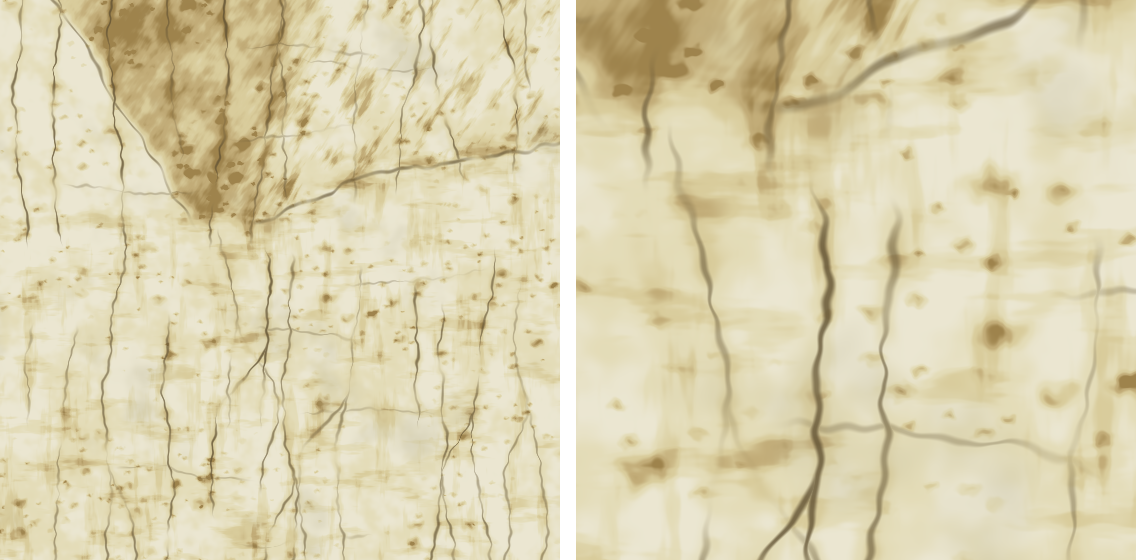
Left: the whole. Right: its middle third, enlarged.
A Shadertoy shader for this texture:

```glsl
// Weathered cream stone: a streaked ochre wedge above a sloping fault, woven stains
// below it, rust flecks and thin forking cracks. Stains add up to one tone value
// that drives a colour ramp; the cracks are drawn over it as soft lines.
const vec3 PALE  = vec3(0.920, 0.902, 0.820);
const vec3 CREAM = vec3(0.892, 0.862, 0.720);
const vec3 STRAW = vec3(0.850, 0.800, 0.610);
const vec3 TAN   = vec3(0.760, 0.675, 0.470);
const vec3 OCHRE = vec3(0.620, 0.515, 0.300);
const vec3 GREY  = vec3(0.770, 0.745, 0.620);
const vec3 CRACK = vec3(0.380, 0.320, 0.200);
const int COLUMNS = 12;
const int ROWS = 9;
const float CRACK_WIDTH = 0.0017;
const float BASE_TONE = 0.08;
const vec2 STREAK_DIR = vec2(0.55, 0.835);

float hash(vec2 p) {
    vec3 q = fract(p.xyx * 0.1031);
    q += dot(q, q.yzx + 33.33);
    return fract((q.x + q.y) * q.z);
}

float corner(vec2 cell, vec2 offset) {
    float a = 6.2832 * hash(cell + 17.0);
    return dot(vec2(cos(a), sin(a)), offset);
}

float noise(vec2 p) {
    vec2 i = floor(p), f = p - i, e = vec2(1, 0);
    vec2 u = f * f * f * (f * (f * 6.0 - 15.0) + 10.0);
    return mix(mix(corner(i, f), corner(i + e, f - e), u.x),
               mix(corner(i + e.yx, f - e.yx), corner(i + 1.0, f - 1.0), u.x), u.y);
}

float fbm(vec2 p) {
    float sum = 0.0, amp = 1.0;
    for (int i = 0; i < 4; i++) {
        sum += amp * noise(p);
        p = p * 2.03 + 9.7;
        amp *= 0.55;
    }
    return sum;
}

float softLine(float d, float width) {
    return 1.0 - smoothstep(width * 0.2, width * 1.8, abs(d));
}

float between(float a, float b, float x) {
    return smoothstep(a - 0.02, a + 0.02, x) * (1.0 - smoothstep(b - 0.02, b + 0.02, x));
}

// Height of the fault that parts streaked and woven stone
float faultHeight(float x) {
    return 0.605 + 0.09 * smoothstep(0.42, 0.7, x) + 0.05 * smoothstep(0.75, 1.0, x)
         + 0.025 * noise(vec2(x * 9.0, 3.5)) + 0.012 * noise(vec2(x * 34.0, 8.5));
}

// Sideways path of a crack, bent by reach below its fork
float path(float id, float y, float fork, float reach) {
    return reach * (1.0 - smoothstep(fork - 0.14, fork, y))
         + 0.065 * noise(vec2(y * 2.6, id * 7.3 + 0.5))
         + 0.014 * noise(vec2(y * 12.0, id * 5.7 + 0.3))
         + 0.006 * noise(vec2(y * 55.0, id * 3.1 + 0.4));
}

// Crack mask in x, its stain in y
vec2 crack(vec2 p, float id, float lane, float fork, float reach) {
    float here = path(id, p.y, fork, reach);
    float slope = (path(id, p.y + 0.002, fork, reach) - here) / 0.002;
    float d = (p.x - lane - here) / sqrt(1.0 + slope * slope);
    float vary = 1.0 + 1.2 * noise(vec2(p.y * 30.0, id * 4.1 + 0.5));
    float fade = smoothstep(-0.5, 0.2, noise(vec2(p.y * 13.0, id * 2.3 + 0.6)));
    return vec2(softLine(d, CRACK_WIDTH * vary) * fade, exp(-d * d / 0.00006) * vary);
}

vec2 crackNetwork(vec2 p, float fault) {
    vec2 total = vec2(0);
    for (int i = 0; i < 2 * COLUMNS; i++) {
        float id = float(i), h = hash(vec2(id, 4)), k = hash(vec2(id, 9));
        bool upper = i < COLUMNS;
        float lane = (float(i % COLUMNS) + 0.2 + 0.6 * h) / float(COLUMNS);
        float top = upper ? 1.1 : mix(0.4, 0.64, k);
        float bottom = upper ? fault - 0.03 + 0.15 * step(0.7, k) : mix(-0.1, 0.25, step(0.65, h));
        float strength = mix(0.25, 1.0, hash(vec2(id, 2)));
        total = max(total, crack(p, id, lane, -1.0, 0.0) * between(bottom, top, p.y) * strength);
        if (!upper && k > 0.35) {
            float fork = mix(0.16, 0.46, h), reach = sign(k - 0.68) * mix(0.05, 0.09, h);
            total = max(total, crack(p, id, lane, fork, reach) * between(fork - 0.3, fork, p.y) * strength);
        }
    }
    // Faint cross cracks
    for (int i = 0; i < ROWS; i++) {
        float id = float(i) + 50.0, start = hash(vec2(id, 6)) * 0.8;
        float lane = (float(i) + hash(vec2(id, 3))) / float(ROWS);
        total = max(total, crack(p.yx, id, lane, -1.0, 0.0) * between(start, start + 0.22, p.x) * 0.35);
    }
    return total;
}

// Scattered soft flecks, at most one per cell
float flecks(vec2 p, float scale, float density) {
    vec2 q = p * scale;
    float mask = 0.0, ragged = 0.2 * noise(q * 3.0);
    for (int i = 0; i < 9; i++) {
        vec2 c = floor(q) + vec2(i % 3, i / 3) - 1.0;
        vec2 d = q - c - vec2(hash(c + 3.7), hash(c + 8.2)) + ragged;
        float size = mix(0.2, 0.45, hash(c + 5.1));
        float blob = 1.0 - smoothstep(0.0, size, length(d * vec2(0.75, 1.1)));
        mask = max(mask, blob * step(hash(c + scale), density));
    }
    return mask;
}

#define RAMP(a, b, n) mix(a, b, smoothstep(n * 0.25, n * 0.25 + 0.25, tone))
void mainImage(out vec4 fragColor, in vec2 fragCoord) {
    vec2 p = fragCoord / iResolution.xy;
    float d = p.y - faultHeight(p.x), above = smoothstep(-0.015, 0.03, d);
    // Mottled ground, then woven stains below the fault
    float tone = BASE_TONE + 0.3 * fbm(p * 11.0) + 0.15 * noise(p * 4.0) + 0.12 * noise(p * 50.0);
    tone += (1.0 - above) * 0.3 * (smoothstep(0.1, 0.6, fbm(p * vec2(30, 6)))
                                 + smoothstep(0.1, 0.6, fbm(p * vec2(8, 32) + 20.0)));
    // Slanted streaks and dark wedge above the fault
    vec2 s = vec2(dot(p, vec2(STREAK_DIR.y, -STREAK_DIR.x)), dot(p, STREAK_DIR));
    float streak = fbm(s * vec2(36, 10));
    float left = p.x - 0.29 + 0.61 * (p.y - 0.69) + 0.02 * noise(p * 18.0);
    float right = 0.49 + 0.26 * (p.y - 0.62) - p.x + 0.06 * streak;
    float wedge = smoothstep(-0.008, 0.02, left) * smoothstep(-0.04, 0.09, right) * above;
    tone += wedge * (0.57 + 0.25 * streak + 0.25 * noise(p * 6.0 + 4.0));
    tone += above * smoothstep(0.4, 0.5, p.x) * (1.0 - wedge) * 0.65 * smoothstep(0.0, 0.65, streak);
    // Rust along the fault, and flecks
    float rust = exp(-d * d / 0.0009) * smoothstep(-0.4, 0.5, fbm(p * vec2(10, 24)));
    tone += rust * mix(0.3, 0.6, smoothstep(0.4, 0.6, p.x));
    tone += smoothstep(-0.35, 0.2, noise(p * 5.0 + 2.0))
          * (0.65 * flecks(p, 24.0, 0.3) + 0.6 * flecks(p, 52.0, 0.2));
    // Cracks, fault seam and wedge rim
    vec2 lines = crackNetwork(p, p.y - d);
    float broken = 0.5 + 0.8 * noise(p * 24.0);
    float seam = softLine(d, 0.003) * smoothstep(0.42, 0.5, p.x);
    float dark = max(lines.x, broken * max(seam, softLine(left, 0.002) * above));
    tone += 0.27 * lines.y;
    vec3 color = RAMP(RAMP(RAMP(RAMP(PALE, CREAM, 0.0), STRAW, 1.0), TAN, 2.0), OCHRE, 3.0);
    color = mix(color, GREY, smoothstep(0.15, 0.8, fbm(p * 6.0 + 31.0)) * mix(0.4, 0.6, wedge));
    fragColor = vec4(mix(color, CRACK, 0.8 * min(dark, 1.0)), 1.0);
}
```
